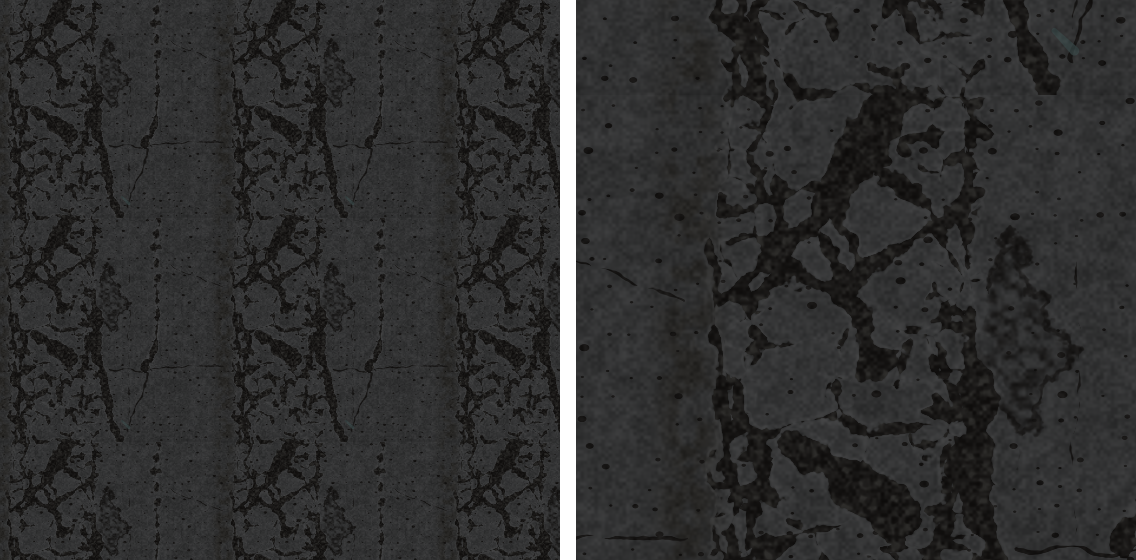
Left, the full canvas; right, a detail of the centre.
Write a Shadertoy shader that draws this texture.

```glsl
// Tiled dark asphalt: broken slabs on the left, smooth pitted slab on the right.
#define REPEATS 2.5
#define SEAM_SHIFT 0.026
#define CELLS 8.0
#define PEBBLES 19.0
#define WARP 0.06
#define RAGGED 0.040
#define GRAIN 0.085
#define DEEP vec3(0.088, 0.082, 0.078)
#define SOIL vec3(0.150, 0.146, 0.138)
#define STONE vec3(0.186, 0.188, 0.190)
#define PALE vec3(0.206, 0.208, 0.211)
#define FLECK vec3(0.23, 0.29, 0.29)

float hash(vec2 p) {
    return fract(sin(dot(p, vec2(127.1, 311.7))) * 43758.5453);
}

// Value noise that wraps after n cells
float noise(vec2 p, float n) {
    p *= n;
    vec2 i = floor(p), f = fract(p);
    f = f * f * (3.0 - 2.0 * f);
    vec2 a = mod(i, n), b = mod(i + 1.0, n);
    return mix(mix(hash(a), hash(vec2(b.x, a.y)), f.x),
               mix(hash(vec2(a.x, b.y)), hash(b), f.x), f.y);
}

float fbm(vec2 p, float n) {
    float sum = 0.0, amp = 0.533;
    for (int k = 0; k < 4; k++) {
        sum += amp * noise(p, n);
        n *= 2.0;
        amp *= 0.5;
    }
    return sum;
}

vec2 cellPoint(vec2 cell, float n) {
    cell = mod(cell, n);
    return 0.1 + 0.8 * vec2(hash(cell + 3.7), hash(cell + 51.3));
}

// Distance to the nearest border of a wrapped Voronoi diagram, in tile units
float cellEdge(vec2 p, float n) {
    p *= n;
    vec2 base = floor(p), f = fract(p), nearest = vec2(0.0);
    float best = 8.0, edge = 8.0;
    for (int k = 0; k < 9; k++) {
        vec2 o = vec2(k % 3, k / 3) - 1.0;
        vec2 r = o + cellPoint(base + o, n) - f;
        if (dot(r, r) < best) { best = dot(r, r); nearest = r; }
    }
    for (int k = 0; k < 25; k++) {
        vec2 o = vec2(k % 5, k / 5) - 2.0;
        vec2 r = o + cellPoint(base + o, n) - f, d = r - nearest;
        if (dot(d, d) > 1e-4) edge = min(edge, dot(0.5 * (r + nearest), normalize(d)));
    }
    return edge / n;
}

// Signed distance to a line whose half width runs from wa to wb
float taper(vec2 p, vec2 a, vec2 b, float wa, float wb) {
    vec2 d = b - a;
    float h = clamp(dot(p - a, d) / dot(d, d), 0.0, 1.0);
    return length(p - a - d * h) - mix(wa, wb, h);
}

// Wide soil-filled fissures
float fissures(vec2 p) {
    float d = taper(p, vec2(0.02, 0.18), vec2(0.07, 0.58), 0.004, 0.011);
    d = min(d, taper(p, vec2(0.07, 0.58), vec2(0.09, 1.00), 0.011, 0.014));
    d = min(d, taper(p, vec2(0.30, 0.00), vec2(0.20, 0.20), 0.034, 0.020));
    d = min(d, taper(p, vec2(0.20, 0.20), vec2(0.07, 0.27), 0.020, 0.010));
    d = min(d, taper(p, vec2(0.20, 0.20), vec2(0.28, 0.40), 0.010, 0.024));
    d = min(d, taper(p, vec2(0.14, 0.52), vec2(0.31, 0.62), 0.020, 0.036));
    d = min(d, taper(p, vec2(0.41, 0.00), vec2(0.43, 0.30), 0.001, 0.008));
    d = min(d, taper(p, vec2(0.43, 0.30), vec2(0.41, 0.56), 0.008, 0.026));
    d = min(d, taper(p, vec2(0.41, 0.56), vec2(0.52, 1.00), 0.020, 0.018));
    d = min(d, taper(p, vec2(0.70, 0.00), vec2(0.70, 0.50), 0.003, 0.008));
    return min(d, taper(p, vec2(0.70, 0.50), vec2(0.665, 0.65), 0.006, 0.024));
}

// Thin cracks across the smooth slab
float hairlines(vec2 p) {
    float d = taper(p, vec2(0.48, 0.675), vec2(1.03, 0.650), 0.003, 0.002);
    d = min(d, taper(p, vec2(0.67, 0.68), vec2(0.57, 0.95), 0.005, 0.002));
    d = min(d, taper(p, vec2(0.72, 0.19), vec2(0.98, 0.31), 0.001, 0.001));
    return min(d, taper(p, vec2(0.58, 0.20), vec2(0.58, 0.90), -0.001, 0.0));
}

void mainImage(out vec4 fragColor, in vec2 fragCoord) {
    vec2 uv = fragCoord / iResolution.y;
    vec2 t = fract(vec2(uv.x, 1.0 - uv.y) * REPEATS + vec2(0.0, SEAM_SHIFT));
    float aa = max(0.6 * REPEATS / iResolution.y, 0.001);
    vec2 q = t + WARP * (vec2(fbm(t, 9.0), fbm(t + 0.37, 9.0)) - 0.5);
    float rough = fbm(t, 30.0), fine = noise(t, 190.0), medium = noise(t + 0.23, 95.0);

    // Crack network, limited to the broken zone and its pebble strip
    float outside = 1.0 - smoothstep(0.02, 0.07, t.x) * (1.0 - smoothstep(0.42, 0.54, t.x));
    float width = 0.001 + 0.013 * smoothstep(0.40, 0.65, fbm(t + 0.61, 6.0));
    float strip = smoothstep(0.035, 0.07, abs(q.x - 0.08));
    float chips = 0.05 * smoothstep(0.48, 0.56, fbm(t + 0.19, 5.0)) + 0.05 * outside;
    float gap = cellEdge(q, CELLS) - width + 0.1 * outside;
    gap = min(gap, cellEdge(q, PEBBLES) - 0.004 + min(0.05 * strip, chips));
    gap = min(gap, fissures(q)) + RAGGED * (rough - 0.49);
    float hair = hairlines(q) + 0.010 * (rough - 0.5);

    // Slab surface, worn strip at the tile side, and rubble patch
    vec3 color = mix(STONE, PALE, smoothstep(0.40, 0.60, rough));
    float sideBand = 1.0 - smoothstep(0.01, 0.07, abs(fract(t.x + 0.5) - 0.5));
    color = mix(color, SOIL, sideBand * smoothstep(0.35, 0.65, rough));
    vec2 patchPos = abs(q - vec2(0.49, 0.38)) / vec2(0.07, 0.12);
    float patchEdge = dot(patchPos, vec2(0.75)) - 0.9 + 0.9 * (rough - 0.5);
    vec3 rubble = mix(DEEP, STONE, smoothstep(0.2, 0.7, 0.5 * (rough + medium)));
    color = mix(color, rubble, 0.8 * smoothstep(0.05, -0.05, patchEdge));
    color = mix(color, DEEP, 0.8 * smoothstep(0.10, 0.02, abs(patchEdge)) * step(0.46, q.x));

    // Scattered pits
    vec2 grid = t * 30.0, id = floor(grid);
    vec2 offset = fract(grid) - cellPoint(id, 30.0) * 0.6 - 0.2;
    float radius = 0.07 + 0.16 * pow(hash(id + 8.1), 3.0);
    float pit = smoothstep(30.0 * aa, -30.0 * aa, length(offset * vec2(1.0, 1.4)) - radius);
    color = mix(color, DEEP, pit * step(0.5, hash(id + 17.0)));

    // Lit broken rims, then crumbled soil in the gaps
    color += 0.025 * smoothstep(0.0, 0.003, gap) * smoothstep(0.010, 0.004, gap);
    float crumbs = smoothstep(0.002, 0.008, cellEdge(t, 44.0));
    float lump = crumbs * smoothstep(0.25, 0.75, medium) + 0.5 * (fine - 0.5);
    vec3 soil = mix(DEEP, SOIL, clamp(lump + 0.10, 0.0, 1.0));
    color = mix(color, soil, smoothstep(aa, -aa, gap));
    color = mix(color, DEEP, smoothstep(aa, -aa, hair));

    // Fleck, tile seam and grain
    float fleck = taper(t, vec2(0.545, 0.905), vec2(0.575, 0.935), 0.004, 0.007);
    color = mix(color, FLECK, 0.7 * smoothstep(aa, -aa, fleck));
    color *= 1.0 - 0.06 * smoothstep(0.97, 1.0, t.y);
    color += GRAIN * (0.65 * (fine - 0.5) + 0.35 * (medium - 0.5));
    fragColor = vec4(color, 1.0);
}
```
